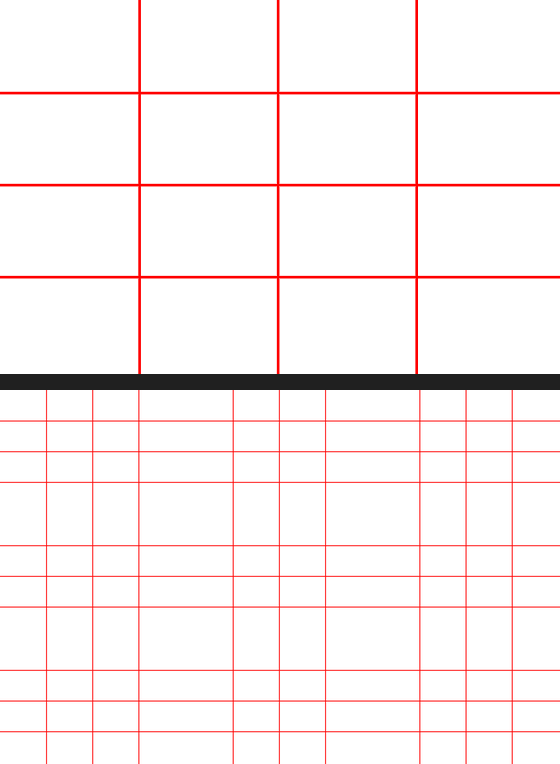
Top, the tile; bottom, the same tile 3 across and 3 down.
Give the GLSL for this pattern, as a Shadertoy shader.

```glsl
// Thin red grid on white: three vertical and three horizontal rules, evenly spaced.
// Each axis is folded onto its nearest rule, then drawn with pixel-wide smooth edges.
// The outer margins stay white, so opposite edges join without a seam.

// Distance on each axis to the nearest of three rules around the middle one
vec2 ruleDistance(vec2 uv) {
    vec2 middle = vec2(0.4967, 0.505);
    vec2 spacing = vec2(0.2474, 0.2461);
    vec2 offset = uv - middle;
    vec2 index = clamp(floor(offset / spacing + 0.5), -1.0, 1.0);
    return abs(offset - index * spacing);
}

void mainImage(out vec4 fragColor, in vec2 fragCoord) {
    vec2 uv = fragCoord / iResolution.xy;

    // Distances in canvas heights, so both directions share one line width
    vec2 dist = ruleDistance(uv) * vec2(iResolution.x / iResolution.y, 1.0);

    // Pixel coverage of each rule
    vec2 coverage = clamp((0.0035 - dist) * iResolution.y + 0.5, 0.0, 1.0);
    float ink = max(coverage.x, coverage.y);

    vec3 paper = vec3(1.0);
    vec3 red = vec3(1.0, 0.0, 0.0);
    fragColor = vec4(mix(paper, red, ink), 1.0);
}
```
